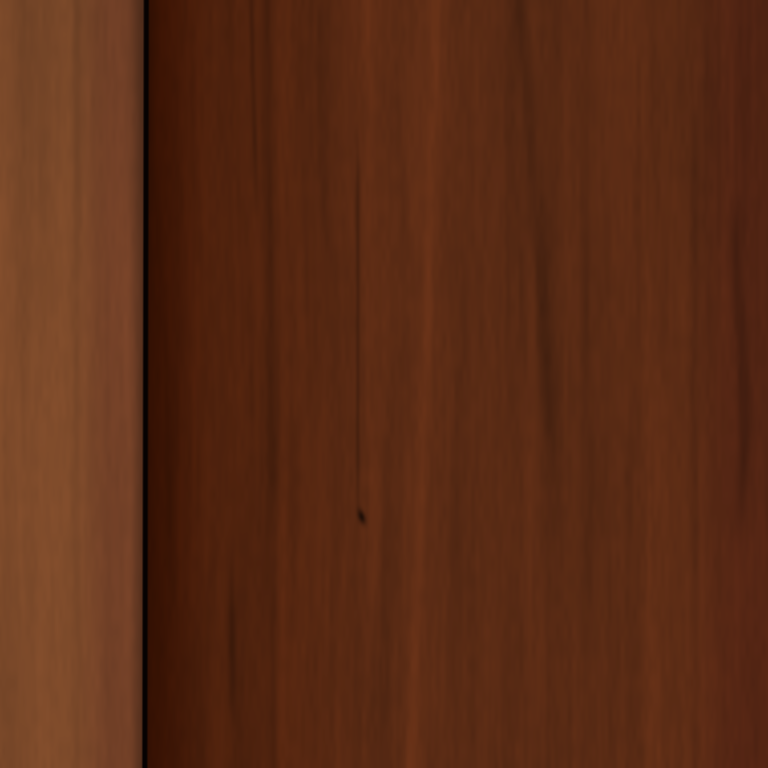
This texture is drawn by a three.js fragment shader. Its source:

```glsl
// Two planks of brown wood, a narrow light one and a wide dark one, parted by a black seam.
varying vec2 vUv;

float hash(vec2 p) {
  vec3 q = fract(vec3(p.xyx) * 0.1031);
  q += dot(q, q.yzx + 33.33);
  return fract((q.x + q.y) * q.z);
}

float noise(vec2 p) {
  vec2 i = floor(p), f = fract(p);
  f = f * f * (3.0 - 2.0 * f);
  return mix(mix(hash(i), hash(i + vec2(1.0, 0.0)), f.x),
             mix(hash(i + vec2(0.0, 1.0)), hash(i + vec2(1.0, 1.0)), f.x), f.y);
}

// Layered fibres, stretched along the vertical; centred on zero
float grain(vec2 p) {
  float sum = 0.0, gain = 0.4;
  vec2 scale = vec2(22.0, 0.9);
  for (int i = 0; i < 4; i++) {
    sum += gain * (noise(p * scale + float(i) * 17.3) - 0.5);
    scale *= vec2(2.0, 2.1);
    gain *= 0.8;
  }
  return sum;
}

// Soft vertical line centred on x, fading out beyond the span from low to high
float streak(vec2 p, float x, float width, float low, float high) {
  float d = (p.x - x) / width;
  return exp(-d * d) * smoothstep(low - 0.08, low + 0.08, p.y)
       * (1.0 - smoothstep(high - 0.08, high + 0.08, p.y));
}

vec3 lightPlank(vec2 p, float fibre) {
  vec3 wood = mix(vec3(0.49, 0.29, 0.165), vec3(0.455, 0.255, 0.155), smoothstep(0.09, 0.15, p.x));
  wood *= 1.0 - 0.07 * smoothstep(0.55, 1.0, p.y);
  wood *= 1.0 + 0.2 * fibre;
  wood *= 1.0 - 0.07 * streak(p, 0.1, 0.006, -0.2, 1.2);
  return wood * (1.0 - 0.28 * smoothstep(0.165, 0.187, p.x));
}

vec3 darkPlank(vec2 p, float fibre) {
  // Broad tone: deep beside the seam, warm in the middle, dusky at the far edge
  vec3 wood = mix(vec3(0.235, 0.075, 0.012), vec3(0.305, 0.13, 0.05), smoothstep(0.19, 0.29, p.x));
  wood = mix(wood, vec3(0.352, 0.168, 0.08), smoothstep(0.26, 0.56, p.x));
  wood = mix(wood, vec3(0.3, 0.128, 0.07), 0.75 * smoothstep(0.88, 0.97, p.x));
  wood *= 1.0 + 0.06 * (noise(p * vec2(7.0, 1.5) + 4.0) - 0.5);
  wood *= 1.0 + 0.3 * fibre;

  // Dark veins, some leaning or bowing
  float bow = 0.69 + 0.05 * (1.0 - p.y) - 0.012 * p.y * p.y;
  float vein = 0.2 * streak(p, 0.352 - 0.025 * p.y, 0.004, 0.74, 1.1);
  vein += 0.16 * streak(p, 0.36 - 0.012 * p.y, 0.008, 0.35, 1.1);
  vein += 0.2 * streak(p, 0.466, 0.003, 0.34, 0.8);
  vein += 0.15 * streak(p, bow, 0.011, 0.42, 1.1);
  vein += 0.22 * streak(p, 0.302, 0.005, 0.1, 0.24);
  vein += 0.1 * streak(p, 0.355, 0.006, -0.2, 0.3);
  vein += 0.12 * streak(p, 0.905, 0.007, -0.2, 0.85);
  vein += 0.2 * streak(p, 0.965 + 0.006 * cos(p.y * 14.0), 0.009, 0.34, 0.72);
  vein += 0.08 * streak(p, 0.765, 0.009, 0.2, 1.1);
  wood *= 1.0 - vein;

  // Pale fibres
  float pale = streak(p, 0.535 + 0.035 * p.y, 0.007, -0.2, 1.1);
  pale += 0.8 * streak(p, 0.482, 0.008, 0.2, 1.1);
  pale += 0.9 * streak(p, 0.367, 0.007, -0.2, 0.42);
  pale += 0.5 * streak(p, 0.84, 0.02, -0.2, 0.7);
  wood *= 1.0 + 0.1 * pale;

  // Small knot with a thin tail
  vec2 k = p - vec2(0.471, 0.327);
  k.x += 0.25 * k.y;
  float knot = exp(-dot(k / vec2(0.0045, 0.009), k / vec2(0.0045, 0.009)));
  return wood * (1.0 - 0.65 * knot);
}

void main() {
  vec2 p = vUv;
  // Gentle sway bends the fibres
  vec2 bent = p + vec2(0.012 * (noise(p * vec2(3.0, 2.2)) - 0.5), 0.0);
  float fibre = grain(bent);
  fibre += 0.22 * (noise(p * vec2(190.0, 45.0)) - 0.5);

  float seam = 0.1885 + 0.002 * p.y;
  vec3 color = mix(lightPlank(p, fibre), darkPlank(p, fibre), smoothstep(seam - 0.003, seam + 0.003, p.x));

  // Black gap with a soft shadow on the dark side
  float away = p.x - seam;
  color *= 1.0 - 0.3 * exp(-max(away, 0.0) / 0.012) * step(0.0, away);
  float gap = 1.0 - smoothstep(0.0015, 0.005, abs(away));
  color = mix(color, vec3(0.025, 0.008, 0.006), gap);

  gl_FragColor = vec4(color, 1.0);
}
```
